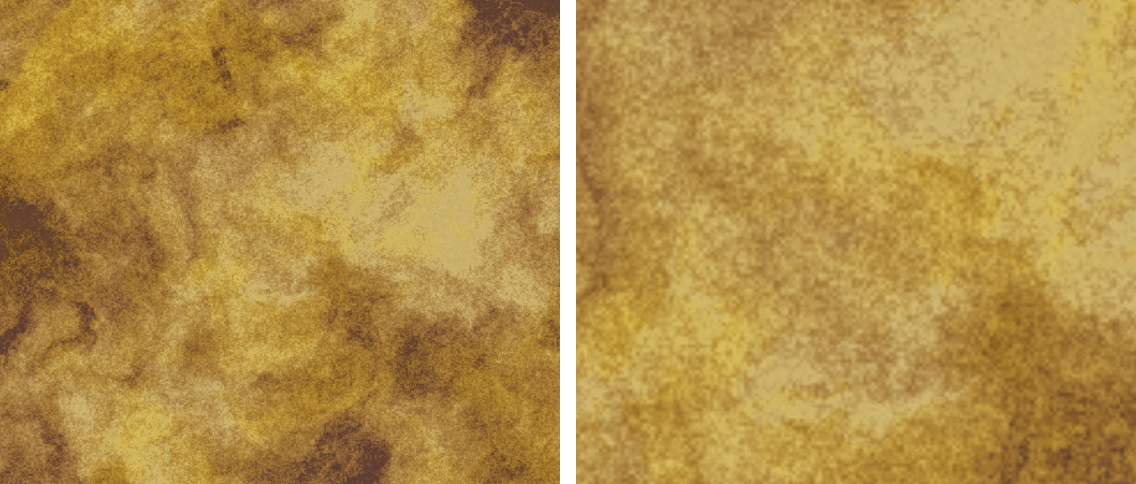
Left: the whole. Right: its middle third, enlarged.
Write a WebGL 1 fragment shader that draws this texture.

```glsl
precision highp float;
// Weathered ochre wall: soft washes of light and shade, broken by warped
// fractal noise into torn paint flakes, slanted brush strokes and fine grain.
// An earthy and a golden colour ramp are blended by a separate hue field.
uniform vec2 u_resolution;

float hash(vec2 p) {
  vec3 q = fract(vec3(p.xyx) * 0.1031);
  q += dot(q, q.yzx + 33.33);
  return fract((q.x + q.y) * q.z);
}

float noise(vec2 p) {
  vec2 i = floor(p), f = fract(p);
  f = f * f * (3.0 - 2.0 * f);
  return mix(mix(hash(i), hash(i + vec2(1.0, 0.0)), f.x),
             mix(hash(i + vec2(0.0, 1.0)), hash(i + vec2(1.0)), f.x), f.y);
}

// Each octave is rotated to hide the lattice; slow decay keeps edges ragged.
float fbm(vec2 p) {
  float sum = 0.0, amp = 0.5, total = 0.0;
  for (int i = 0; i < 6; i++) {
    sum += amp * noise(p);
    total += amp;
    p = mat2(1.6, 1.2, -1.2, 1.6) * p + 17.3;
    amp *= 0.6;
  }
  return sum / total;
}

// Soft elliptical wash
float wash(vec2 p, vec2 centre, vec2 radius) {
  vec2 d = (p - centre) / radius;
  return exp(-dot(d, d));
}

// Four-stop colour ramp
vec3 ramp(float t, vec3 a, vec3 b, vec3 c, vec3 d) {
  t = clamp(t, 0.0, 1.0) * 3.0;
  vec3 low = mix(a, b, clamp(t, 0.0, 1.0));
  vec3 high = mix(c, d, clamp(t - 2.0, 0.0, 1.0));
  return mix(low, high, clamp(t - 1.0, 0.0, 1.0));
}

void main() {
  vec2 p = gl_FragCoord.xy / u_resolution.y;

  // Warped position for cloudy, torn outlines
  vec2 warp = vec2(fbm(p * 4.0 + 3.1), fbm(p * 4.0 + 41.7)) - 0.5;
  vec2 q = p + 0.22 * warp;

  // Large light and dark washes
  float tone = 0.54;
  tone += 0.34 * wash(q, vec2(0.80, 0.70), vec2(0.34, 0.30));
  tone += 0.24 * wash(q, vec2(0.95, 0.44), vec2(0.17, 0.14));
  tone += 0.20 * wash(q, vec2(0.36, 0.13), vec2(0.20, 0.18));
  tone += 0.22 * wash(q, vec2(0.36, 0.92), vec2(0.11, 0.09));
  tone -= 0.34 * wash(q, vec2(0.04, 0.53), vec2(0.24, 0.15));
  tone -= 0.26 * wash(q, vec2(0.35, 0.63), vec2(0.22, 0.20));
  tone -= 0.55 * wash(q, vec2(1.16, 1.02), vec2(0.22, 0.10));
  tone -= 0.18 * wash(q, vec2(0.86, 0.25), vec2(0.30, 0.10));

  // Clouds and mottling
  float cloud = fbm(q * 5.5 + 9.0);
  float mottle = fbm(q * 17.0 + 60.0);
  tone += 1.15 * (cloud - 0.5) + 0.75 * (mottle - 0.5);

  // Crisp flakes: pale ones in the light, dark ones in the shade
  float flake = fbm(q * 7.0 + 83.0);
  float pale = smoothstep(0.56, 0.60, flake) * smoothstep(0.35, 0.75, tone);
  float stain = smoothstep(0.43, 0.37, flake) * smoothstep(0.75, 0.35, tone);
  tone += 0.12 * pale - 0.20 * stain;

  // Slanted brush strokes across the upper half
  vec2 along = vec2(dot(p, vec2(0.85, 0.53)), dot(p, vec2(-0.53, 0.85)));
  float stroke = fbm(along * vec2(4.0, 34.0) + 0.8 * warp);
  tone += 0.55 * (stroke - 0.5) * smoothstep(0.45, 0.85, p.y);

  // Torn paint edges at the two left corners
  float topTear = p.y - 0.80 - 1.5 * p.x + 0.25 * warp.x;
  float lowTear = 0.27 - p.y - 1.6 * p.x + 0.35 * warp.y;
  float tear = max(smoothstep(-0.01, 0.02, topTear), smoothstep(-0.01, 0.03, lowTear));
  tone -= 0.22 * tear;

  // Golden hue field
  float gold = 0.30 + 2.6 * (fbm(q * 4.5 + 120.0) - 0.5);
  gold += 0.75 * wash(q, vec2(0.18, 0.90), vec2(0.28, 0.22));
  gold += 0.45 * wash(q, vec2(0.78, 0.76), vec2(0.36, 0.24));
  gold += 0.30 * wash(q, vec2(0.25, 0.15), vec2(0.22, 0.20));
  gold -= 0.40 * wash(q, vec2(0.94, 0.38), vec2(0.20, 0.16));
  gold = clamp(gold - 0.35 * pale - 0.70 * tear, 0.0, 1.0);

  // Fine plaster grain
  float grain = noise(p * 210.0) + noise(p * 390.0 + 7.0) - 1.0;
  tone += 0.22 * grain + 0.30 * (fbm(p * 70.0 + 31.0) - 0.5);

  vec3 earth = ramp(tone, vec3(0.40, 0.26, 0.19), vec3(0.58, 0.41, 0.21),
                    vec3(0.69, 0.54, 0.29), vec3(0.79, 0.69, 0.42));
  vec3 ochre = ramp(tone, vec3(0.44, 0.29, 0.14), vec3(0.62, 0.45, 0.15),
                    vec3(0.73, 0.57, 0.18), vec3(0.84, 0.72, 0.28));
  vec3 color = mix(earth, ochre, gold);

  // Plum tint in the deepest shade
  color = mix(color, vec3(0.36, 0.24, 0.21), 0.5 * smoothstep(0.16, -0.15, tone));
  gl_FragColor = vec4(color + 0.03 * grain, 1.0);
}
```
